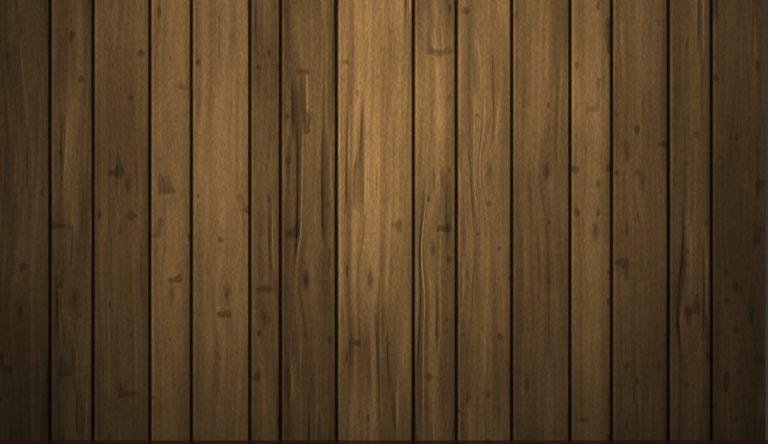
This texture is drawn by a WebGL 2 fragment shader. Its source:

```glsl
#version 300 es
precision highp float;
// A wall of fifteen upright wooden planks, lit from the top centre.
// Seams divide the width; stretched noise, bent around knots, forms the grain,
// and its sideways slope embosses raised splinters and cracks.
uniform vec2 u_resolution;
out vec4 fragColor;

#define BRIGHTNESS 0.51
#define WOOD_HUE vec3(1.0, 0.75, 0.445)
#define LIGHT_CENTRE vec2(0.49, 0.86)
#define LIGHT_FALLOFF vec2(2.5, 0.85)
#define SEAM_HALF_WIDTH 0.0042
#define KNOT_SIZE vec2(0.014, 0.045)
#define GRAIN_CONTRAST 0.30
#define RELIEF 0.42
#define STAIN 0.38
#define RIGHT_TRIM vec3(0.20, 0.21, 0.20)
#define BOTTOM_TRIM vec3(0.13, 0.07, 0.04)

const int PLANKS = 15;
const float SEAMS[16] = float[16](-0.02, 0.065, 0.121, 0.195, 0.249, 0.325, 0.365,
    0.438, 0.538, 0.594, 0.666, 0.742, 0.796, 0.870, 0.926, 1.02);
// Tone and roughness of each plank
const vec2 BOARDS[15] = vec2[15](vec2(0.88, 0.5), vec2(0.93, 0.9), vec2(0.96, 0.4),
    vec2(1.16, 0.2), vec2(1.10, 0.3), vec2(0.86, 0.8), vec2(0.84, 1.0), vec2(1.08, 1.0),
    vec2(1.00, 0.9), vec2(1.08, 0.5), vec2(0.97, 0.3), vec2(1.08, 0.2), vec2(0.96, 0.3),
    vec2(0.95, 0.9), vec2(0.88, 0.4));

float hash(vec2 p) {
    vec3 q = fract(vec3(p.xyx) * 0.1031);
    q += dot(q, q.yzx + 33.33);
    return fract((q.x + q.y) * q.z);
}

float noise(vec2 p) {
    vec2 cell = floor(p), f = fract(p);
    f = f * f * (3.0 - 2.0 * f);
    return mix(mix(hash(cell), hash(cell + vec2(1, 0)), f.x),
               mix(hash(cell + vec2(0, 1)), hash(cell + vec2(1, 1)), f.x), f.y);
}

float fbm(vec2 p) {
    float sum = 0.0, gain = 0.5;
    for (int i = 0; i < 4; i++) {
        sum += gain * noise(p);
        p = p * 2.03 + 17.0;
        gain *= 0.5;
    }
    return sum;
}

// Fibres run upright, sway slowly and close into rings around the knot
vec2 fibreSpace(vec2 p, vec2 knot, float seed) {
    vec2 d = p - knot;
    float radius = length(d / KNOT_SIZE);
    float bend = exp(-0.55 * radius * radius);
    float sway = 0.022 * (noise(vec2(p.x * 9.0, p.y * 3.0) + seed) - 0.5);
    float across = mix(d.x + sway, radius * KNOT_SIZE.x, bend);
    return vec2(across + seed, p.y + seed);
}

// x: fine fibres, y: raised splinters and cracks
vec2 grain(vec2 p, vec2 knot, float seed) {
    vec2 f = fibreSpace(p, knot, seed);
    float fibres = 0.45 * noise(f * vec2(60.0, 2.0)) + 0.35 * noise(f * vec2(130.0, 5.0))
                 + 0.20 * noise(f * vec2(230.0, 16.0));
    float ridges = noise(f * vec2(85.0, 8.0) + 40.0);
    float patches = smoothstep(0.35, 0.7, noise(f * vec2(14.0, 5.0) + 9.0));
    return vec2(fibres, smoothstep(0.5, 0.85, ridges) * patches);
}

void main() {
    vec2 uv = gl_FragCoord.xy / u_resolution;
    float aspect = u_resolution.x / u_resolution.y;
    vec2 p = uv * vec2(aspect, 1.0);
    float px = 1.0 / u_resolution.y;

    // Find the plank and the distances to its two seams
    int id = 0;
    for (int i = 1; i < PLANKS; i++) id += int(step(SEAMS[i], uv.x));
    float fromLeft = (uv.x - SEAMS[id]) * aspect;
    float fromRight = (SEAMS[id + 1] - uv.x) * aspect;
    float seed = float(id) * 7.31 + 3.0;
    float tone = BOARDS[id].x, rough = BOARDS[id].y;

    // One knot in each plank
    float along = mix(0.38, 0.62, hash(vec2(seed, 2.0)));
    vec2 knot = vec2(mix(SEAMS[id], SEAMS[id + 1], along) * aspect,
                     mix(0.28, 0.62, hash(vec2(seed, 5.0))));

    // Grain, sideways relief and sawn speckle
    vec2 here = grain(p, knot, seed);
    vec2 beside = grain(p + vec2(0.003, 0.001), knot, seed);
    float wood = tone * (1.0 + GRAIN_CONTRAST * (0.6 + 0.7 * rough) * (here.x - 0.5) * 1.6);
    wood *= 1.0 + RELIEF * rough * (here.y - beside.y) - 0.14 * rough * beside.y;
    wood *= 1.0 + 0.12 * (noise(p * vec2(260.0, 150.0)) - 0.5);
    vec2 toKnot = (p - knot) / (KNOT_SIZE * 0.45);
    wood *= 1.0 - 0.28 * exp(-dot(toKnot, toKnot));

    // Broad stains and small dark pits
    wood *= 1.0 + STAIN * (fbm(p * vec2(5.0, 3.5) + seed * 0.15) - 0.47);
    wood *= 1.0 - 0.25 * smoothstep(0.86, 0.97, noise(p * vec2(42.0, 30.0) + seed));

    // Rounded edges, a lit lip and the dark gap
    float edge = min(fromLeft, fromRight);
    wood *= 1.0 - 0.22 * exp(-edge / 0.012);
    wood *= 1.0 + 0.22 * exp(-pow((fromLeft - 0.0075) / 0.0025, 2.0));
    wood *= mix(0.28, 1.0, smoothstep(-px, px, edge - SEAM_HALF_WIDTH * 0.8));

    // Pool of light fading to the sides and the floor
    vec2 d = uv - LIGHT_CENTRE;
    float light = BRIGHTNESS * exp(-dot(d * d, LIGHT_FALLOFF)) + 0.01;
    vec3 colour = WOOD_HUE * wood * light;

    // Thin trims on the right and at the bottom
    colour = mix(colour, RIGHT_TRIM, smoothstep(-px, px, p.x - aspect + 0.006));
    colour = mix(colour, BOTTOM_TRIM, 0.7 * smoothstep(-px, px, 0.008 - p.y));
    fragColor = vec4(clamp(colour, 0.0, 1.0), 1.0);
}
```
